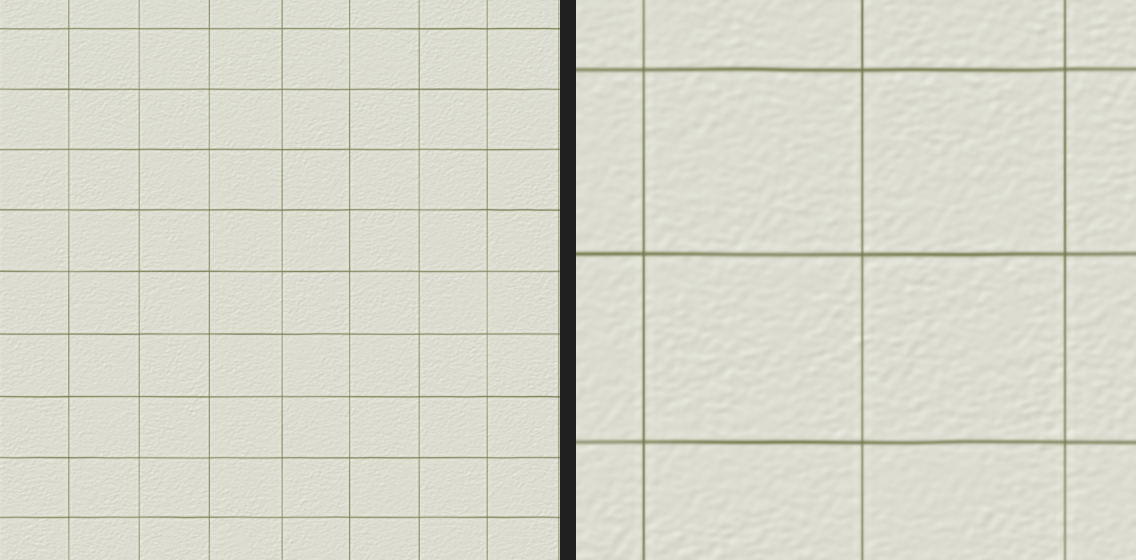
Left: the whole. Right: its middle third, enlarged.
Give the GLSL for this texture, as a Shadertoy shader.

```glsl
// Pale plaster-like paper ruled with thin olive lines, 8 columns by about 9 rows.
// The rules sit on a regular grid, nudged by a few sines so that cell sizes vary;
// the surface is a fine noise height field lit from the upper left.
#define PITCH       vec2(0.125, 0.10905)    // cell size
#define FIRST_RULE  vec2(0.1230, 0.0763)    // first vertical / horizontal rule
#define RULE_RADIUS vec2(0.00085, 0.00135)  // softness of vertical / horizontal rules
#define GRAIN_FREQ  vec2(215.0, 265.0)      // relief grains across the canvas
#define GRAIN_DEPTH 0.115
#define PAPER_COLOR vec3(0.861, 0.866, 0.815)
#define RULE_COLOR  vec3(0.500, 0.520, 0.365)

const float PI = 3.14159265;

float hash(vec2 p) {
    vec3 q = fract(vec3(p.xyx) * 0.1031);
    q += dot(q, q.yzx + 33.33);
    return fract((q.x + q.y) * q.z);
}

float noise(vec2 p) {
    vec2 i = floor(p), f = fract(p);
    f = f * f * (3.0 - 2.0 * f);
    float low  = mix(hash(i), hash(i + vec2(1, 0)), f.x);
    float high = mix(hash(i + vec2(0, 1)), hash(i + vec2(1, 1)), f.x);
    return mix(low, high, f.y);
}

// Paper height: two octaves, each turned to hide the noise lattice
float height(vec2 uv) {
    vec2 p = mat2(0.88, 0.47, -0.47, 0.88) * (uv * GRAIN_FREQ) + 140.0;
    vec2 q = mat2(0.80, -0.60, 0.60, 0.80) * (uv * GRAIN_FREQ) * 0.74 + 190.0;
    return 0.55 * noise(p) + 0.5 * noise(q);
}

// Uneven spacing: displacement of rule k as a sum of four harmonics
float ruleShift(float k, float span, vec4 amplitude) {
    return dot(amplitude, sin(PI * k / span * vec4(1, 2, 3, 6)));
}

// Soft ink profile, widened to the pixel size
float ink(float d, float radius, float px) {
    return exp(-d * d / (radius * radius + 0.15 * px * px));
}

void mainImage(out vec4 fragColor, in vec2 fragCoord) {
    vec2 uv = fragCoord / iResolution.xy;
    float px = 1.0 / min(iResolution.x, iResolution.y);

    // Signed distance to the nearest vertical (x) and horizontal (y) rule
    vec2 k = round((uv - FIRST_RULE) / PITCH);
    vec2 shift = vec2(
        ruleShift(k.x, 7.0, vec4(0.0019, 0.0014, -0.0022, 0.0016)),
        ruleShift(k.y, 8.0, vec4(0.0013, -0.0026, -0.0016, 0.0)));
    float wobble = noise(vec2(uv.x * 30.0, k.y + 35.0)) - 0.5;
    vec2 d = uv - FIRST_RULE - k * PITCH - shift - vec2(0.0, 0.0008 * wobble);

    // Paper: relief lit along one diagonal, rougher in some patches
    vec2 toLight = vec2(-0.28, 0.55) / GRAIN_FREQ;
    float relief = height(uv) - 0.72 * height(uv + toLight) - 0.28 * height(uv - toLight);
    float roughness = 0.65 + 0.7 * noise(uv * 26.0 + 3.0);
    vec3 color = PAPER_COLOR;
    color += GRAIN_DEPTH * roughness * relief * vec3(0.97, 1.0, 1.06);
    color += vec3(0.001, 0.0, -0.002) * (0.5 - uv.y);

    // Pale rims on both sides of every rule
    color += 0.013 * ink(abs(d.x) - 0.0038, 0.0018, px);
    color += 0.013 * ink(abs(d.y) - 0.0048, 0.0020, px);

    // Rules, worn lighter in stretches, darker at crossings
    vec2 wear = vec2(noise(vec2(uv.y * 9.0, k.x * 3.0 + 8.0)),
                     noise(vec2(uv.x * 9.0, k.y * 3.0 + 50.0)));
    vec2 strength = mix(vec2(0.62, 0.66), vec2(1.0), wear);
    float vertical = strength.x * ink(d.x, RULE_RADIUS.x, px);
    float horizontal = strength.y * ink(d.y, RULE_RADIUS.y, px);
    float coverage = 1.0 - (1.0 - vertical) * (1.0 - horizontal);
    color = mix(color, RULE_COLOR, coverage);
    color -= 0.06 * vertical * horizontal;

    fragColor = vec4(clamp(color, 0.0, 1.0), 1.0);
}
```
